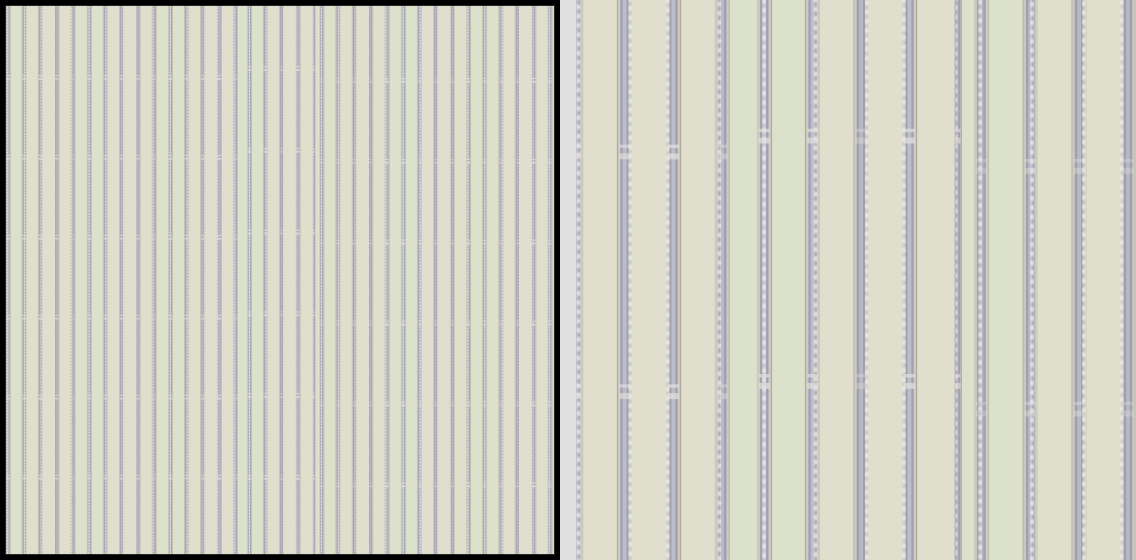
Left, the full canvas; right, a detail of the centre.
A WebGL 2 fragment shader for this pattern:

```glsl
#version 300 es
precision highp float;
// Pale cream and green wallpaper with fine lavender beaded pinstripes in three panels, framed in black.

uniform vec2 u_resolution;
out vec4 outColor;

const float TAU = 6.2831853;

float hash(float n) {
    return fract(sin(n * 12.9898) * 43758.547);
}

// Box-filtered coverage of a line of the given width, d away from its centre.
float line(float d, float width, float px) {
    float lo = max(d - 0.5 * px, -0.5 * width);
    float hi = min(d + 0.5 * px, 0.5 * width);
    return max(hi - lo, 0.0) / px;
}

void main() {
    float px = 1.0 / min(u_resolution.x, u_resolution.y);
    vec2 p = gl_FragCoord.xy / u_resolution;

    // Each panel: first stripe, stripe spacing, knot height, knot spacing.
    vec4 panel = p.x < 0.433 ? vec4(0.0143, 0.0290, 0.859, 0.1427)
               : p.x < 0.567 ? vec4(0.4454, 0.0288, 0.875, 0.1460)
                             : vec4(0.5746, 0.0291, 0.854, 0.1445);
    float cell = (p.x - panel.x) / panel.y;
    float stripe = floor(cell + 0.5);
    float centre = panel.x + stripe * panel.y;
    float d = p.x - centre;
    float seed = hash(centre * 91.7);

    // Ground: the tint of each gap follows a slow beat across the width.
    float gap = panel.x + (floor(cell) + 0.5) * panel.y;
    float green = smoothstep(-0.1, 0.7, cos(TAU * (gap - 0.03) / 0.139));
    vec3 color = mix(vec3(0.878, 0.871, 0.803), vec3(0.864, 0.884, 0.796), green);

    // The last stripe of the middle panel is cut narrow.
    bool narrow = p.x > 0.433 && p.x < 0.567 && stripe > 3.5;
    float size = narrow ? 0.5 : 1.0;

    // The same beat slides the beads from the middle to the stripe's edge.
    float beat = (centre - 0.03) / 0.139;
    float shift = (beat - floor(beat + 0.5)) * 0.0085 * size;
    float side = shift < 0.0 ? -1.0 : 1.0;

    // Tan margins, lavender core and two darker tracks.
    color = mix(color, vec3(0.800, 0.790, 0.740), line(d, 0.0088 * size, px));
    color = mix(color, vec3(0.735, 0.735, 0.775) + 0.03 * (seed - 0.5),
                line(d, 0.0054 * size, px));
    for (float s = -1.0; s < 2.0; s += 2.0) {
        color = mix(color, vec3(0.60, 0.60, 0.68),
                    0.8 * line(d - s * 0.0018 * size, 0.0013, px));
    }

    // Warm hairline on the side away from the beads.
    color = mix(color, vec3(0.68, 0.63, 0.57),
                (0.4 + 0.5 * seed) * line(d + side * 0.0043 * size, 0.0007, px));

    // White beads running down the stripe.
    float bead = 0.5 + 0.5 * cos(TAU * (p.y / 0.0055 + seed));
    color = mix(color, vec3(0.93, 0.93, 0.91),
                (0.15 + 0.65 * bead) * line(d - shift, 0.0022 * size, px));

    // Small pale knots at regular heights.
    float k = (p.y - panel.z) / panel.w;
    float knotDist = (k - floor(k + 0.5)) * panel.w;
    float knot = line(knotDist, 0.0035, px) + line(knotDist - 0.006, 0.002, px);
    color = mix(color, vec3(0.88, 0.88, 0.87),
                (0.3 + 0.5 * seed) * min(knot, 1.0) * line(d, 0.0065 * size, px));

    // Black frame.
    vec2 inset = min(p, 1.0 - p);
    float inside = clamp((min(inset.x, inset.y) - 0.0104) / px + 0.5, 0.0, 1.0);
    outColor = vec4(color * inside, 1.0);
}
```
